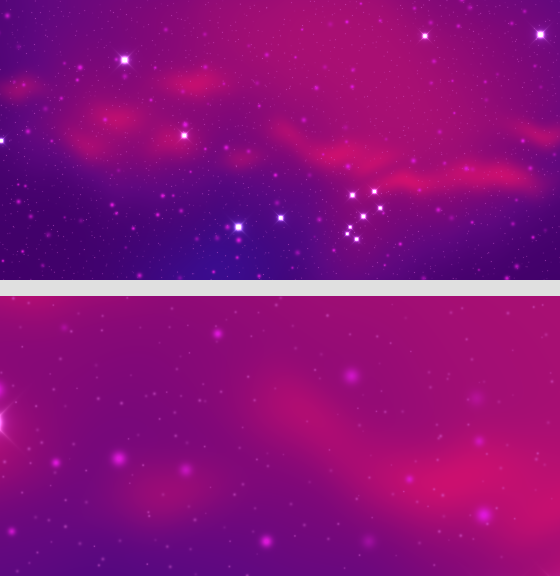
Top: the whole. Bottom: its middle third, enlarged.
Write a Shadertoy shader that draws this background.

```glsl
// Magenta and indigo nebula with glowing clouds, star dust and sparkling stars.

const vec3 INDIGO  = vec3(0.25, 0.00, 0.41);
const vec3 VIOLET  = vec3(0.37, 0.03, 0.50);
const vec3 PURPLE  = vec3(0.50, 0.03, 0.47);
const vec3 MAGENTA = vec3(0.67, 0.06, 0.45);
const vec3 BLUE    = vec3(0.22, 0.06, 0.60);
const vec3 HOT     = vec3(0.94, 0.07, 0.42);
const vec3 ORCHID  = vec3(0.88, 0.09, 0.86);
const vec3 DUST    = vec3(0.88, 0.38, 0.86);
const vec3 HALO    = vec3(0.55, 0.38, 0.95);

vec3 hash3(vec2 p) {
    vec3 q = fract(p.xyx * vec3(0.1031, 0.1030, 0.0973));
    q += dot(q, q.yxz + 33.33);
    return fract((q.xxy + q.yzz) * q.zyx);
}

// Soft elliptical light
float glow(vec2 p, vec2 center, vec2 radius) {
    vec2 d = (p - center) / radius;
    return exp(-dot(d, d));
}

// Layered sines that bend the gas
vec2 swirl(vec2 p) {
    vec2 offset = vec2(0.0);
    float amp = 0.035, freq = 6.0;
    for (int i = 0; i < 4; i++) {
        offset += amp * sin(freq * (p.yx + offset.yx) + vec2(1.3, 4.1) * float(i + 1));
        amp *= 0.5;
        freq *= 1.9;
    }
    return offset;
}

// Broad colour field, from cold indigo to warm magenta
vec3 nebula(vec2 p) {
    float warmth = 0.04
        + 0.75 * glow(p, vec2(1.15, 0.87), vec2(0.90, 0.45))
        + 0.40 * glow(p, vec2(1.50, 0.45), vec2(0.50, 0.28))
        + 0.38 * glow(p, vec2(0.35, 0.55), vec2(0.27, 0.20))
        + 0.32 * glow(p, vec2(1.30, 0.10), vec2(0.18, 0.25));
    vec3 col = mix(INDIGO, VIOLET, smoothstep(0.0, 0.32, warmth));
    col = mix(col, PURPLE, smoothstep(0.22, 0.55, warmth));
    col = mix(col, MAGENTA, smoothstep(0.45, 0.88, warmth));
    return mix(col, BLUE, 0.75 * glow(p, vec2(0.80, 0.02), vec2(0.30, 0.22)));
}

// Flat hot clouds strewn along a falling band
float clouds(vec2 p, float width, int count) {
    float clear = 1.0;
    for (int i = 0; i < count; i++) {
        vec3 h = hash3(vec2(float(i) + 3.0, 17.0));
        float x = width * (float(i) + 0.3 + 0.6 * h.x) / float(count);
        vec2 center = vec2(x, 0.67 - 0.12 * x + 0.34 * (h.y - 0.5));
        vec2 radius = vec2(0.07 + 0.07 * h.z, 0.035 + 0.025 * h.x);
        clear *= 1.0 - (0.4 + 0.4 * h.z) * glow(p, center, radius);
    }
    return 1.0 - clear;
}

// Round stars, at most one per grid cell, with neighbours included
float starField(vec2 p, float cells, float radius, float density, float seed) {
    float light = 0.0;
    vec2 cell = floor(p * cells);
    for (int j = -1; j <= 1; j++)
    for (int i = -1; i <= 1; i++) {
        vec2 id = cell + vec2(i, j) + 40.0;
        vec3 place = hash3(id + seed);
        vec3 kind = hash3(id + seed + 71.0);
        vec2 center = (id - 40.0 + place.xy) / cells;
        float size = max(radius * (0.55 + 0.7 * place.z), 0.55 / iResolution.y);
        float power = step(kind.x, density) * (0.25 + 0.75 * kind.y);
        float d = length(p - center) / size;
        light += power * (exp(-d * d) + 0.22 * exp(-1.3 * d));
    }
    return min(light, 1.0);
}

// White core, violet halo and four diagonal rays
vec3 sparkle(vec2 d, float size) {
    float r = length(d) / size;
    vec2 q = abs(vec2(d.x + d.y, d.x - d.y)) * 0.7071 / size;
    float rays = exp(-q.x * 7.0 - q.y * 1.1) + exp(-q.y * 7.0 - q.x * 1.1);
    float core = exp(-r * r * 3.0);
    return vec3(1.1 * core + 0.55 * rays) + HALO * 0.75 * exp(-1.5 * r);
}

// Lone sparkles over the sky, then a tight group of smaller ones
vec3 sparkles(vec2 p, float width) {
    vec3 light = vec3(0.0);
    for (int i = 0; i < 14; i++) {
        vec3 h = hash3(vec2(float(i) + 9.0, 58.0));
        bool lone = i < 8;
        vec2 spread = vec2(width * (float(i) + h.x) / 8.0, 0.15 + 0.75 * h.y);
        vec2 group = vec2(0.66 * width, 0.24) + vec2(0.20, 0.24) * (h.xy - 0.5);
        float size = lone ? 0.012 + 0.008 * h.z : 0.008 + 0.004 * h.z;
        light += sparkle(p - (lone ? spread : group), size);
    }
    return light;
}

void mainImage(out vec4 fragColor, in vec2 fragCoord) {
    vec2 p = fragCoord / iResolution.y;
    float width = iResolution.x / iResolution.y;
    vec2 gas = p + swirl(p);

    vec3 col = nebula(gas);
    col = mix(col, HOT, 0.85 * clouds(p + 0.6 * swirl(p * 1.4), width, 13));
    col = mix(col, DUST, 0.45 * starField(p, 42.0, 0.0017, 0.55, 5.0));
    col = mix(col, ORCHID, 0.95 * starField(p, 12.0, 0.0075, 0.42, 23.0));
    col += sparkles(p, width);

    fragColor = vec4(min(col, 1.0), 1.0);
}
```
